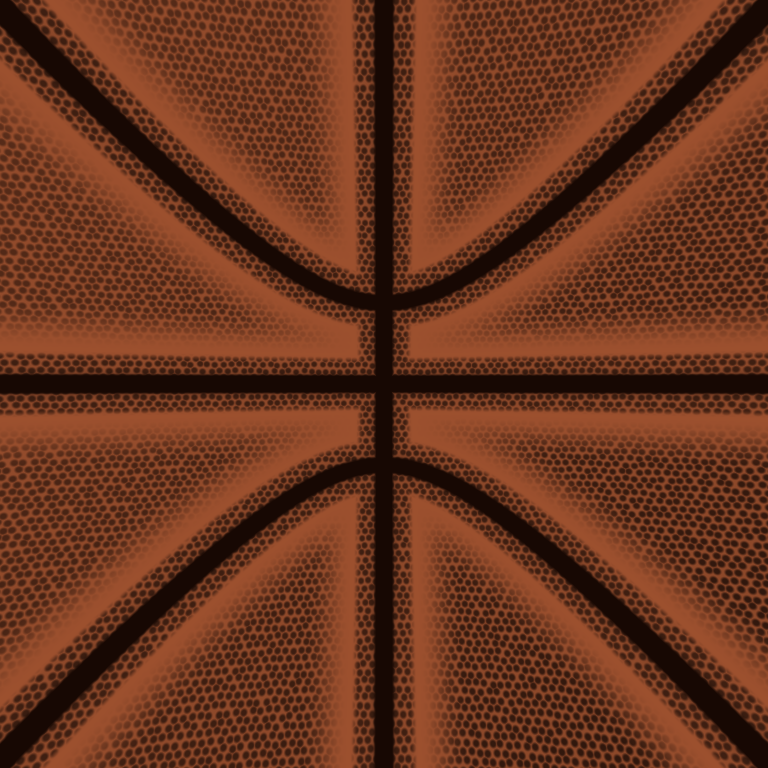
A Shadertoy shader for this texture:

```glsl
// Pebbled orange leather ball surface with dark crossing and curved seams.

const vec3 LEATHER = vec3(0.61, 0.312, 0.18);
const vec3 DIMPLE  = vec3(0.19, 0.092, 0.052);
const vec3 SEAM    = vec3(0.09, 0.03, 0.01);

const float PEBBLE_PITCH  = 0.0094;  // dimple spacing at the centre
const float PEBBLE_JITTER = 0.26;
const float BULGE         = 2.2;     // growth of the grain away from the centre
const float CURVE_APEX    = 0.1055;  // height where curved seams cross the axis
const float CURVE_SLOPE   = 0.71;    // squared slope of the curved seams
const float CURVE_FLARE   = 0.42;    // extra squared slope with distance
const float LINE_HALF     = 0.0115;
const float CURVE_HALF    = 0.0095;
const float EDGE_SOFT     = 0.0022;

vec2 hash2(vec2 cell) {
    vec2 k = vec2(dot(cell, vec2(127.1, 311.7)), dot(cell, vec2(269.5, 183.3)));
    return fract(sin(k) * 43758.5453);
}

// Distance to the closest centre of a jittered triangular lattice.
float latticeDistance(vec2 p) {
    const float ROW = 0.866;
    float baseRow = floor(p.y / ROW + 0.5);
    float nearest = 4.0;
    for (int j = -1; j <= 1; j++) {
        float row = baseRow + float(j);
        float shift = 0.5 * mod(row, 2.0);
        float baseCol = floor(p.x - shift + 0.5);
        for (int i = -1; i <= 1; i++) {
            float col = baseCol + float(i);
            vec2 jitter = (hash2(vec2(col, row)) - 0.5) * PEBBLE_JITTER;
            vec2 centre = vec2(col + shift, row * ROW) + jitter;
            nearest = min(nearest, length(p - centre));
        }
    }
    return nearest;
}

// Approximate distance to the mirrored pair of curved seams.
float curveDistance(vec2 p) {
    vec2 a = abs(p);
    float slope2 = CURVE_SLOPE + CURVE_FLARE * a.x;
    float height = sqrt(CURVE_APEX * CURVE_APEX + slope2 * a.x * a.x);
    float slope = (slope2 + 0.5 * CURVE_FLARE * a.x) * a.x / height;
    return abs(a.y - height) / sqrt(1.0 + slope * slope);
}

void mainImage(out vec4 fragColor, in vec2 fragCoord) {
    vec2 p = (fragCoord - 0.5 * iResolution.xy) / iResolution.y;
    float r = length(p);
    float soft = max(EDGE_SOFT, 0.75 / iResolution.y);

    // Distances from the edges of the vertical, horizontal and curved seams.
    vec3 gap = vec3(abs(p) - (LINE_HALF + 0.002 * r),
                    curveDistance(p) - (CURVE_HALF + 0.010 * r));
    float nearest = min(gap.x, min(gap.y, gap.z));

    // Grain beside the seams, a smooth strip, then grain inside each panel.
    float bandWidth = 0.019 + 0.016 * r;
    float band = 1.0 - smoothstep(bandWidth - 0.005, bandWidth + 0.005, nearest);
    vec3 fade = smoothstep(vec3(0.026 + 0.02 * r), vec3(0.075 + 0.05 * r), gap);
    float panel = fade.x * fade.y * fade.z;
    panel *= clamp(0.82 + 0.25 * (p.x - p.y), 0.6, 1.0);
    float grain = max(0.85 * band, panel);

    // Dimples grow and stretch outward over the bulging surface.
    vec2 q = p * asinh(BULGE * r) / max(BULGE * r, 1e-4);
    float dimple = 1.0 - smoothstep(0.20, 0.56, latticeDistance(q / PEBBLE_PITCH));

    vec3 color = LEATHER * (1.0 - 0.10 * grain);
    color = mix(color, DIMPLE, dimple * grain);
    color *= 1.0 - 0.25 * exp(-max(nearest, 0.0) / 0.004);
    color = mix(SEAM, color, smoothstep(-soft, soft, nearest));

    fragColor = vec4(color, 1.0);
}
```
